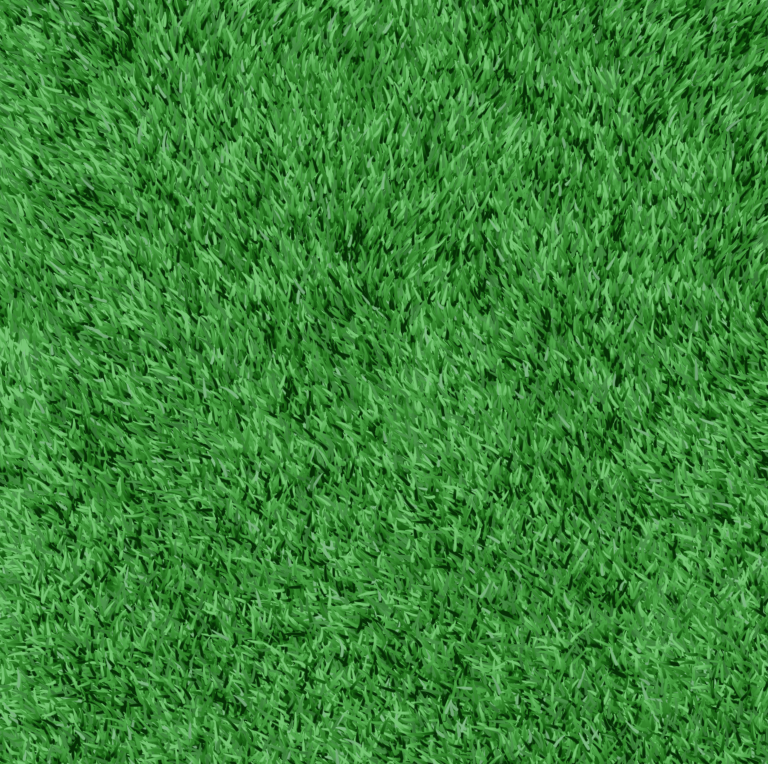
Write a Shadertoy shader that draws this texture.

```glsl
const int LAYERS = 18;
const float CELL = 0.0215;           // spacing of blades in one layer
const float BLADE_LENGTH = 0.026;
const float BLADE_WIDTH = 0.0021;    // half width at the root
const float EDGE_SOFTNESS = 0.0013;
const float TONE_SPREAD = 1.12;
const float DULL_SHARE = 0.17;
const float FLECK_SHARE = 0.025;

const vec3 SHADOW = vec3(0.02, 0.19, 0.02);
const vec3 DEEP   = vec3(0.08, 0.37, 0.06);
const vec3 MID    = vec3(0.19, 0.52, 0.16);
const vec3 LIGHT  = vec3(0.30, 0.65, 0.28);
const vec3 PALE   = vec3(0.46, 0.78, 0.45);
const vec3 DULL   = vec3(0.26, 0.53, 0.26);
const vec3 FLECK  = vec3(0.52, 0.74, 0.55);

vec3 hash3(vec3 p) {
    p = fract(p * vec3(0.1031, 0.1030, 0.0973));
    p += dot(p, p.yxz + 33.33);
    return fract((p.xxy + p.yxx) * p.zyx);
}

float valueNoise(vec2 p) {
    vec2 i = floor(p), f = fract(p);
    f = f * f * (3.0 - 2.0 * f);
    float a = hash3(vec3(i, 7.0)).x;
    float b = hash3(vec3(i + vec2(1, 0), 7.0)).x;
    float c = hash3(vec3(i + vec2(0, 1), 7.0)).x;
    float d = hash3(vec3(i + vec2(1, 1), 7.0)).x;
    return mix(mix(a, b, f.x), mix(c, d, f.x), f.y);
}

// Colour ramp from shaded root to sunlit tip
vec3 grassColor(float tone) {
    vec3 c = mix(SHADOW, DEEP, smoothstep(0.0, 0.13, tone));
    c = mix(c, MID, smoothstep(0.10, 0.36, tone));
    c = mix(c, LIGHT, smoothstep(0.36, 0.74, tone));
    return mix(c, PALE, smoothstep(0.74, 1.0, tone));
}

// Prevailing tilt from vertical; positive leans to the left
float leanField(vec2 p) {
    float upright = smoothstep(0.1, 0.45, p.x) * smoothstep(0.4, 0.8, p.y);
    return 0.55 - 0.85 * upright + 0.9 * (valueNoise(p * 9.0) - 0.5);
}

// x: coverage, y: position from root to tip
vec2 blade(vec2 q, vec2 dir, float len, float bend, float soft) {
    float along = dot(q, dir) / len + 0.5;
    float t = clamp(along, 0.0, 1.0);
    float across = dot(q, vec2(dir.y, -dir.x)) - bend * (t - 0.5) * (t - 0.5);
    float beyond = (along - t) * len;
    float width = BLADE_WIDTH * (1.0 - 0.65 * t * t);
    float dist = length(vec2(across, beyond)) - width;
    return vec2(1.0 - smoothstep(-soft, soft, dist), t);
}

void mainImage(out vec4 fragColor, in vec2 fragCoord) {
    vec2 p = fragCoord / iResolution.y;
    float soft = max(EDGE_SOFTNESS, 0.7 / iResolution.y);

    // Broad variation shared by neighbouring blades
    float lean = leanField(p);
    float spread = mix(2.1, 1.2, smoothstep(0.1, 0.7, p.y));
    float clump = valueNoise(p * 34.0 + 5.0);
    float patchTone = 0.26 * (clump - 0.5)
                    + 0.16 * (valueNoise(p * 7.0 + 2.0) - 0.5)
                    + 0.16 * (1.0 - smoothstep(0.0, 0.12, p.x));
    float gap = smoothstep(0.68, 0.95, valueNoise(p * 42.0 + 19.0));

    vec3 color = grassColor(0.07 + 0.12 * clump);

    // Blades stacked from the ground up
    for (int layer = 0; layer < LAYERS; layer++) {
        float height = float(layer) / float(LAYERS - 1);
        vec2 grid = p / CELL + 0.37 * float(layer) * vec2(1.0, 1.7);
        vec2 home = floor(grid);
        for (int k = 0; k < 9; k++) {
            vec2 id = home + vec2(k % 3 - 1, k / 3 - 1);
            vec3 place = hash3(vec3(id, float(layer) + 11.0));
            vec3 look = hash3(vec3(id, float(layer) + 61.0));
            vec2 q = (grid - id - place.xy) * CELL;
            float angle = lean + spread * (place.z - 0.5);
            vec2 dir = vec2(-sin(angle), cos(angle));
            float len = BLADE_LENGTH * mix(0.4, 1.0, look.y);
            vec2 b = blade(q, dir, len, 0.012 * (look.z - 0.5), soft);

            // Tone, muted blades and a few short bright flecks
            float tone = 0.5 + TONE_SPREAD * (look.x - 0.5) + patchTone;
            tone += 0.28 * (b.y - 0.45) + 0.12 * (height - 0.6) - 0.35 * gap;
            vec3 tint = grassColor(clamp(tone, 0.0, 1.0));
            float variety = fract(look.z * 17.0 + look.y * 5.0);
            tint = mix(tint, DULL, 0.8 * step(variety, DULL_SHARE));
            tint = mix(tint, FLECK, 0.85 * step(1.0 - FLECK_SHARE, variety));
            color = mix(color, tint, b.x);
        }
    }
    fragColor = vec4(color, 1.0);
}
```
